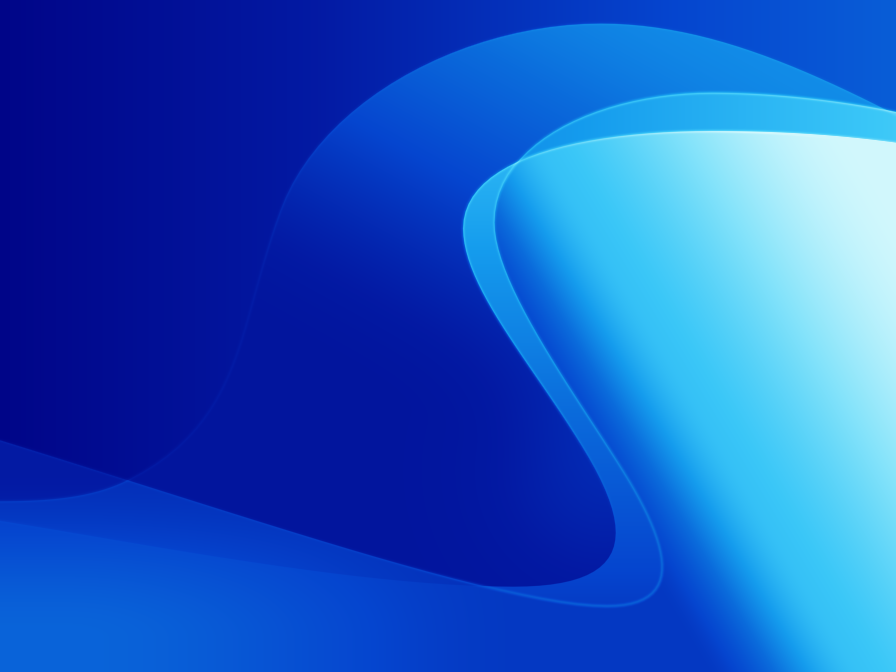
Give the GLSL for this background, as a Shadertoy shader.

```glsl
// Layered blue waves: a faint back ribbon, a glowing fold and a pale cyan panel.
// Three smooth Bezier chains split the canvas; each region gets a scalar tone
// field, and one shared navy-to-white colour ramp turns tone into colour.

const vec2  CANVAS = vec2(4.0 / 3.0, 1.0);   // layout space, origin lower left
const int   SPANS = 5;                       // cubic spans in each chain
const int   STEPS = 24;                      // chords per span
const float RIM_WIDTH = 0.0024;
const float BACK_RIM = 0.22;
const float FOLD_RIM = 0.75;
const float FRONT_RIM = 0.85;

// Colour ramp, one entry per whole tone
const vec3 RAMP[8] = vec3[8](
    vec3(0.00, 0.01, 0.52), vec3(0.01, 0.10, 0.64),
    vec3(0.02, 0.27, 0.81), vec3(0.04, 0.42, 0.86),
    vec3(0.08, 0.61, 0.93), vec3(0.23, 0.78, 0.97),
    vec3(0.52, 0.89, 0.98), vec3(0.82, 0.97, 0.99));

// Control points, running from right to left
const vec2 BACK[16] = vec2[16](
    vec2(1.389, 0.800), vec2(1.215, 0.892), vec2(1.059, 0.965), vec2(0.894, 0.965),
    vec2(0.694, 0.965), vec2(0.477, 0.852), vec2(0.417, 0.686), vec2(0.356, 0.521),
    vec2(0.365, 0.373), vec2(0.191, 0.286), vec2(0.122, 0.251), vec2(0.035, 0.254),
    vec2(-0.052, 0.254), vec2(-0.08, 0.254), vec2(-0.10, 0.254), vec2(-0.13, 0.254));

const vec2 FOLD[16] = vec2[16](
    vec2(1.389, 0.779), vec2(1.285, 0.796), vec2(1.181, 0.805), vec2(1.059, 0.805),
    vec2(0.868, 0.805), vec2(0.689, 0.765), vec2(0.689, 0.660), vec2(0.689, 0.573),
    vec2(0.790, 0.460), vec2(0.866, 0.336), vec2(0.955, 0.193), vec2(0.929, 0.127),
    vec2(0.764, 0.127), vec2(0.521, 0.127), vec2(0.174, 0.199), vec2(-0.052, 0.233));

const vec2 FRONT[16] = vec2[16](
    vec2(1.389, 0.821), vec2(1.285, 0.847), vec2(1.163, 0.862), vec2(1.059, 0.862),
    vec2(0.903, 0.862), vec2(0.736, 0.794), vec2(0.736, 0.669), vec2(0.736, 0.573),
    vec2(0.868, 0.399), vec2(0.938, 0.282), vec2(0.998, 0.179), vec2(1.016, 0.098),
    vec2(0.903, 0.098), vec2(0.747, 0.098), vec2(0.347, 0.239), vec2(-0.052, 0.361));

vec2 bezier(vec2 a, vec2 b, vec2 c, vec2 d, float t) {
    float s = 1.0 - t;
    return s * s * s * a + 3.0 * s * t * (s * b + t * c) + t * t * t * d;
}

// Signed distance to a chain: positive below it, by parity of an upward ray
float chainDistance(vec2 p, vec2 pts[16]) {
    float nearest = 1e3;
    float side = -1.0;
    vec2 a = pts[0];
    for (int i = 0; i < SPANS; i++) {
        int k = 3 * i;
        for (int j = 1; j <= STEPS; j++) {
            float t = float(j) / float(STEPS);
            vec2 b = bezier(pts[k], pts[k + 1], pts[k + 2], pts[k + 3], t);
            vec2 chord = b - a;
            vec2 q = p - a;
            vec2 gap = q - chord * clamp(dot(q, chord) / dot(chord, chord), 0.0, 1.0);
            nearest = min(nearest, dot(gap, gap));
            if ((a.x > p.x) != (b.x > p.x) && a.y + chord.y * q.x / chord.x > p.y)
                side = -side;
            a = b;
        }
    }
    return side * sqrt(nearest);
}

float rim(float d) {
    return exp(-d * d / (RIM_WIDTH * RIM_WIDTH));
}

vec3 rampColor(float tone) {
    vec3 color = RAMP[0];
    for (int i = 1; i < 8; i++)
        color = mix(color, RAMP[i], clamp(tone - float(i - 1), 0.0, 1.0));
    return color;
}

// Light falling on the dark ribbon from the upper right and near the fold
float ribbonTone(vec2 p) {
    vec2 q = p - vec2(0.90, 0.30);
    return 0.8 + 2.9 * smoothstep(0.72, 1.6, 0.55 * p.x + p.y)
         + 0.5 * exp(-40.0 * dot(q, q));
}

// Pale panel on the right, flowing into the blue floor at lower left
float panelTone(vec2 p) {
    float s = p.x + 0.6 * p.y;
    float floorGlow = (1.0 - smoothstep(0.1, 0.8, p.x)) * (1.0 - smoothstep(0.05, 0.3, p.y));
    return 1.7 + 1.1 * floorGlow + 3.1 * smoothstep(1.05, 1.28, s)
         + 2.2 * smoothstep(1.22, 1.75, s);
}

void mainImage(out vec4 fragColor, in vec2 fragCoord) {
    vec2 p = fragCoord / iResolution.xy * CANVAS;
    float aa = 0.8 / iResolution.y;
    float backD = chainDistance(p, BACK);
    float foldD = chainDistance(p, FOLD);
    float frontD = chainDistance(p, FRONT);
    float inBack = smoothstep(-aa, aa, backD);
    float inFold = smoothstep(-aa, aa, foldD);
    float inFront = smoothstep(-aa, aa, frontD);

    // Tone of each region
    float panel = panelTone(p);
    float dark = mix(0.1 + 1.9 * p.x, ribbonTone(p), inBack);
    float strip = 1.7 + 4.2 * max(p.y - 0.08, 0.0);
    float wedge = panel - 0.2 - 0.5 * (1.0 - inBack);
    float sliver = mix(wedge, 4.0 + 2.3 * (p.x - 0.87), step(0.5, p.y));
    float tone = mix(mix(dark, strip, inFold), mix(sliver, panel, inFold), inFront);

    // Thin luminous rims, fading toward the lower left
    tone += BACK_RIM * rim(backD);
    tone += FOLD_RIM * rim(foldD) * smoothstep(0.15, 0.5, p.y);
    tone += FRONT_RIM * rim(frontD) * mix(0.25, 1.0, smoothstep(0.5, 0.9, p.x));

    fragColor = vec4(rampColor(tone), 1.0);
}
```
